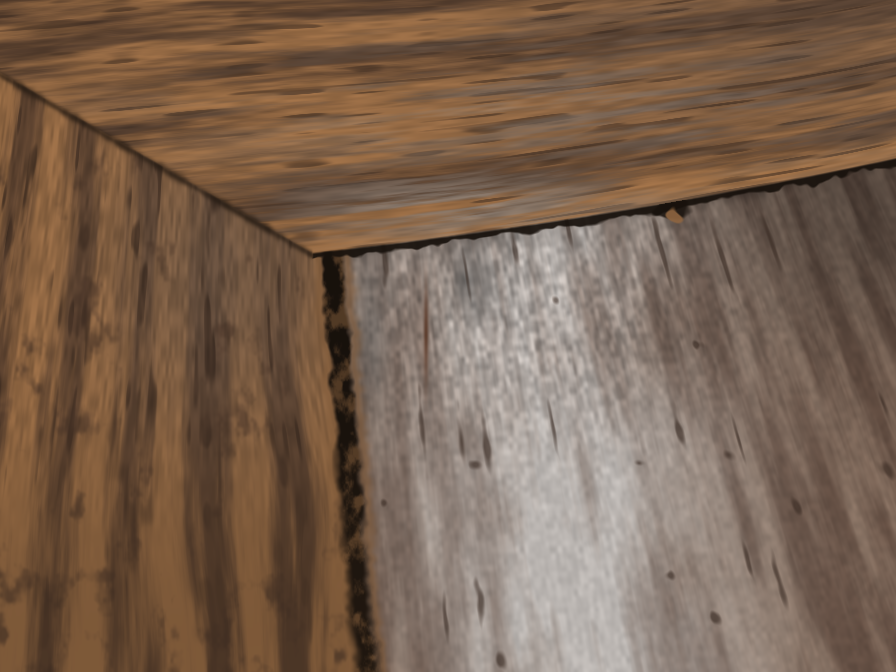
Give the GLSL for this texture, as a Shadertoy shader.

```glsl
// Worn wooden boards meeting at a mitred corner, with dark gaps and a silvery sheen.
#define CORNER vec2(0.465, 0.623)
#define MITRE_SLOPE 0.578
#define GAP_LEAN 0.083
#define GAP_HALF 0.016
#define FAN 0.45
#define SHEEN_WIDTH 0.24
#define HONEY vec3(0.60, 0.425, 0.27)
#define UMBER vec3(0.265, 0.19, 0.145)
#define SILVER vec3(0.73, 0.71, 0.695)
#define SOOT vec3(0.09, 0.065, 0.045)

float hash(vec2 p) {
  vec3 q = fract(vec3(p.xyx) * 0.1031);
  q += dot(q, q.yzx + 33.33);
  return fract((q.x + q.y) * q.z);
}

float noise(vec2 p) {
  vec2 i = floor(p), f = fract(p);
  f = f * f * (3.0 - 2.0 * f);
  return mix(mix(hash(i), hash(i + vec2(1, 0)), f.x),
             mix(hash(i + vec2(0, 1)), hash(i + vec2(1, 1)), f.x), f.y);
}

float fbm(vec2 p) {
  float sum = 0.0, amp = 0.53;
  for (int i = 0; i < 4; i++) {
    sum += amp * noise(p);
    p = p * 2.03 + 17.3;
    amp *= 0.5;
  }
  return sum;
}

float bell(float x) { return exp(-x * x); }

float blob(vec2 p, vec2 centre, vec2 radius) { return bell(length((p - centre) / radius)); }

// Lower edge of the upper board, continued past the corner
float boardEdge(float x) {
  float u = x - CORNER.x;
  return CORNER.y + 0.11 * u + 0.06 * u * abs(u);
}

// Straightens grain that spreads toward the viewer
vec2 fanGrain(vec2 p, float axis) {
  return vec2((p.x - axis) / (1.0 + FAN * (0.62 - p.y)), p.y);
}

// Frayed slits in some of the cells
float slits(vec2 g, vec2 cells, float density) {
  vec2 c = g * cells, id = floor(c);
  vec2 jitter = vec2(hash(id + 3.1), hash(id + 8.7)) - 0.5;
  vec2 d = (fract(c) - 0.5 - 0.4 * jitter) / vec2(0.08 + 0.08 * hash(id), 0.12 + 0.16 * hash(id + 5.0));
  float fray = 0.7 * noise(g * vec2(160, 45)) - 0.35;
  return step(hash(id + 21.0), density) * (1.0 - smoothstep(0.2, 1.05, length(d) + fray));
}

vec3 upperBoard(vec2 p) {
  float h = p.y - boardEdge(p.x);
  float t = h * (0.915 + 0.17 * p.x) + 0.007 * noise(p * vec2(4, 6));
  float bands = noise(vec2(p.x * 1.6, t * 38.0 + 4.0));
  float fibres = fbm(vec2(p.x * 6.0, t * 95.0));
  float dark = smoothstep(0.36, 0.76, 0.5 * bands + 0.55 * fibres);
  dark *= smoothstep(0.01, 0.08, h + 0.03 * fibres);
  vec3 col = mix(HONEY, UMBER, 0.85 * dark);
  float haze = smoothstep(0.4, 1.2, p.x) * smoothstep(0.03, 0.15, h);
  col = mix(col, vec3(0.39, 0.305, 0.245), 0.4 * haze);
  float scratch = smoothstep(0.72, 0.88, noise(vec2(p.x * 11.0, t * 150.0)));
  col = mix(col, UMBER * 0.8, 0.5 * scratch);
  // Grey glints
  float glint = blob(p, vec2(0.68, 0.69), vec2(0.25, 0.045)) + 0.6 * blob(p, vec2(0.85, 0.84), vec2(0.5, 0.11));
  col = mix(col, vec3(0.56, 0.51, 0.47), 0.8 * glint * smoothstep(0.38, 0.7, fibres));
  return col * (0.91 + 0.18 * noise(vec2(p.x * 30.0, t * 240.0)));
}

vec3 leftBoard(vec2 p, float focus) {
  vec2 g = fanGrain(p, 0.3);
  g.x += 0.018 * noise(g * vec2(7, 4));
  float bands = 0.5 + 0.5 * cos(62.8 * (g.x + 0.075));
  float dark = smoothstep(0.34, 0.76, 0.4 * bands + 0.6 * fbm(g * vec2(75, 5)));
  vec3 col = mix(HONEY * 0.94, UMBER, 0.75 * dark);
  // Worn area beneath the mitre, then dark flecks
  col = mix(col, vec3(0.37, 0.30, 0.25), 0.65 * blob(p, vec2(0.34, 0.6), vec2(0.19, 0.26)));
  float flecks = smoothstep(0.66, 0.9, noise(g * vec2(125, 17)) * (0.7 + 0.4 * bands));
  col = mix(col, UMBER * 0.75, flecks * mix(0.15, 0.6, focus));
  float smudge = smoothstep(0.62, 0.82, fbm(p * vec2(24, 16)));
  col = mix(col, UMBER, 0.6 * smudge);
  col *= 1.0 + 0.25 * focus * (noise(g * vec2(240, 40)) - 0.5);
  return col * mix(0.87, 1.02, focus);
}

vec3 rightBoard(vec2 p, float h, float focus) {
  vec2 g = fanGrain(p, 0.38);
  float fibres = fbm(g * vec2(42, 4)), patches = fbm(p * vec2(9, 6));
  vec3 col = mix(vec3(0.50, 0.405, 0.34), vec3(0.34, 0.25, 0.2), smoothstep(0.25, 0.72, fibres));
  col *= 1.0 - 0.35 * blob(p, vec2(1.32, 0.69), vec2(0.34, 0.2));
  // Broad reflection following the grain
  float sheen = bell((p.x - 0.869 + 0.16 * p.y) / SHEEN_WIDTH);
  sheen *= 0.86 + 0.7 * patches - 0.9 * fibres;
  col = mix(col, SILVER, clamp(sheen + 0.1, 0.0, 1.0));
  // Crinkled varnish and stains
  float crinkle = noise(p * vec2(125, 110)) + noise(g * vec2(190, 60)) - 1.0;
  col *= 1.0 + crinkle * (0.09 + 0.2 * focus * blob(p, vec2(0.74, 0.56), vec2(0.32, 0.22)));
  float stain = blob(p, vec2(0.69, 0.575), vec2(0.04, 0.05)) + 0.6 * blob(p, vec2(0.55, 0.5), vec2(0.03, 0.14));
  col = mix(col, vec3(0.28), 0.7 * stain * smoothstep(0.2, 0.65, patches));
  // Long cracks and small pits
  float marks = max(slits(g, vec2(24, 4), 0.38), slits(g + 0.07, vec2(15, 17), 0.09));
  col = mix(col, vec3(0.22, 0.165, 0.135), 0.62 * marks);
  col = mix(col, vec3(0.34, 0.2, 0.13), 0.8 * blob(p, vec2(0.634, 0.505), vec2(0.0035, 0.07)));
  return col * (1.0 - 0.5 * exp(min(h, 0.0) * 55.0) * noise(p * 45.0));
}

void mainImage(out vec4 fragColor, in vec2 fragCoord) {
  vec2 p = fragCoord / iResolution.y;
  float soft = 1.5 / iResolution.y, focus = smoothstep(0.05, 0.5, p.y);
  float h = p.y - (p.x < CORNER.x ? CORNER.y - MITRE_SLOPE * (p.x - CORNER.x) : boardEdge(p.x));
  float ragged = 0.6 * noise(p * 28.0) + 0.4 * noise(p * 95.0);
  // Lower boards and the crumbling upright gap
  float across = p.x - 0.495 - GAP_LEAN * (0.6 - p.y) + 0.014 * (ragged - 0.5);
  vec3 col = across < 0.0 ? leftBoard(p, focus) : rightBoard(p, h, focus);
  col = mix(col, HONEY * 0.84, 0.6 * bell((abs(across) - 0.022) / 0.008));
  float blur = soft + mix(0.008, 0.002, focus);
  float gap = 1.0 - smoothstep(GAP_HALF - blur, GAP_HALF + blur, abs(across));
  float crumbs = smoothstep(0.4, 0.75, fbm(p * vec2(60, 40)) + 6.0 * across);
  col = mix(col, mix(SOOT, HONEY * 0.6, crumbs * 0.85 + 0.12 * (1.0 - focus)), gap);
  // Upper board, mitre line and ragged horizontal gap
  col = mix(col, upperBoard(p), smoothstep(-soft, soft, h));
  float beyond = smoothstep(-soft, soft, p.x - CORNER.x);
  float mitre = bell((h + 0.003) / (0.004 + 0.005 * ragged)) * (1.0 - beyond);
  col = mix(col, SOOT * 1.6, (0.45 + 0.5 * ragged) * mitre);
  float depth = 0.001 + 0.018 * ragged * smoothstep(0.0, 0.4, noise(vec2(p.x * 16.0, 2)));
  float slot = smoothstep(-depth - soft, -depth + soft, h) * (1.0 - smoothstep(-soft, soft, h));
  col = mix(col, SOOT, 0.92 * slot * beyond);
  // Splintered notch
  vec2 q = p + 0.018 * (vec2(noise(p * 60.0), noise(p * 60.0 + 9.0)) - 0.5);
  float notch = smoothstep(0.25, 0.5, blob(q, vec2(1, 0.69), vec2(0.026, 0.017)));
  col = mix(col, SOOT, 0.85 * notch * step(h, 0.0));
  float splinter = smoothstep(0.35, 0.65, blob(q, vec2(1.006, 0.677), vec2(0.016, 0.011)));
  fragColor = vec4(mix(col, HONEY * 0.93, 0.9 * splinter), 1);
}
```
